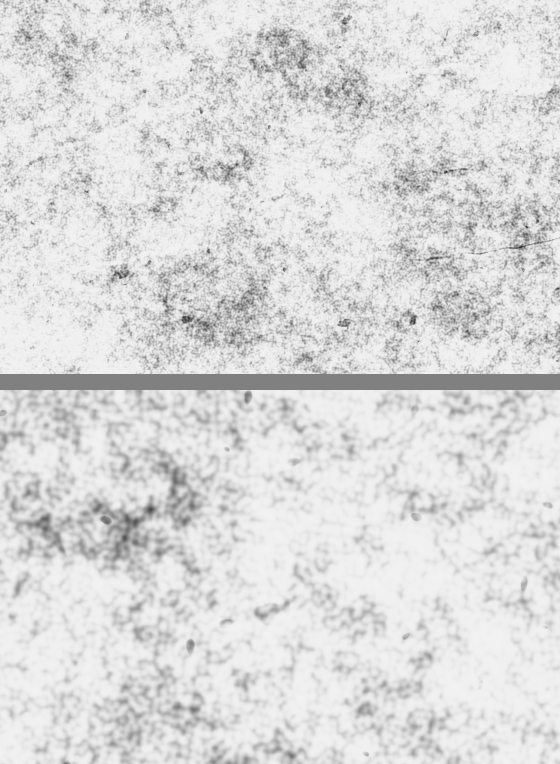
Top: the whole. Bottom: its middle third, enlarged.
Give the GLSL for this texture, as a Shadertoy shader.

```glsl
const float TAU = 6.2832;
const float PAPER = 0.945;      // cleanest grey
const float STAIN_STEP = 0.096; // darkening per unit of grime

// Dirt patches: centre, half width, strength
const int PATCHES = 11;
const vec4 patches[PATCHES] = vec4[](
    vec4(1.38, 0.42, 0.28, 1.3), vec4(1.36, 0.14, 0.35, 0.8),
    vec4(1.45, 0.70, 0.25, 0.7), vec4(0.91, 0.75, 0.11, 1.5),
    vec4(0.72, 0.82, 0.20, 0.9), vec4(0.54, 0.17, 0.22, 1.2),
    vec4(0.72, 0.10, 0.16, 1.0), vec4(0.46, 0.32, 0.22, 0.7),
    vec4(0.58, 0.54, 0.07, 1.3), vec4(0.03, 0.88, 0.08, 0.9),
    vec4(0.08, 0.12, 0.32, -0.9));

// Scratches: end points, then sag, half width, strength
const int SCRATCHES = 9;
const vec4 scratchEnds[SCRATCHES] = vec4[](
    vec4(0.03, 0.58, 0.48, 0.735), vec4(-0.08, 0.55, 0.50, 0.735),
    vec4(0.00, 0.63, 0.47, 0.75), vec4(0.14, 0.262, 0.48, 0.337),
    vec4(1.01, 0.78, 1.28, 0.828), vec4(1.04, 0.30, 1.58, 0.375),
    vec4(1.09, 0.535, 1.29, 0.546), vec4(0.02, 0.455, 0.54, 0.46),
    vec4(1.17, 0.86, 1.22, 0.99));
const vec3 scratchForms[SCRATCHES] = vec3[](
    vec3(0.03, 0.018, -1.4), vec3(0.035, 0.010, 1.1),
    vec3(0.0, 0.022, 0.7), vec3(0.0, 0.009, -1.6),
    vec3(-0.008, 0.008, -1.4), vec3(0.008, 0.004, 1.8),
    vec3(0.0, 0.004, 1.5), vec3(0.025, 0.035, 0.9),
    vec3(0.006, 0.004, 1.3));

vec2 hash2(vec2 p) {
    vec3 q = fract(vec3(p.xyx) * vec3(0.1031, 0.1030, 0.0973));
    q += dot(q, q.yzx + 33.33);
    return fract((q.xx + q.yz) * q.zy);
}

mat2 rotation(float angle) {
    float c = cos(angle), s = sin(angle);
    return mat2(c, s, -s, c);
}

float slope(vec2 cell, vec2 offset) {
    float angle = TAU * hash2(cell).x;
    return dot(vec2(cos(angle), sin(angle)), offset);
}

// Gradient noise scaled to roughly unit deviation
float noise(vec2 p) {
    vec2 i = floor(p), f = fract(p), e = vec2(1.0, 0.0);
    vec2 u = f * f * f * (f * (f * 6.0 - 15.0) + 10.0);
    float low = mix(slope(i, f), slope(i + e, f - e), u.x);
    float high = mix(slope(i + e.yx, f - e.yx), slope(i + 1.0, f - 1.0), u.x);
    return 4.5 * mix(low, high, u.y);
}

// Layers from broad clouds to fine grit, the finest strongest
float grain(vec2 p) {
    float sum = 0.0, weight = 0.28;
    vec2 q = p * 4.0;
    for (int i = 0; i < 6; i++) {
        sum += weight * noise(q + 50.0);
        q = rotation(0.65) * q * 2.08;
        weight *= 1.12;
    }
    return sum;
}

float patchDirt(vec2 p) {
    float sum = 0.0;
    for (int i = 0; i < PATCHES; i++) {
        vec2 q = (p - patches[i].xy) / (patches[i].z * vec2(1.0, 0.45));
        sum += patches[i].w * exp(-dot(q, q));
    }
    return sum;
}

// Soft, slightly wavering arc between two points
float scratch(vec2 p, vec2 a, vec2 b, float sag, float width) {
    float len = length(b - a);
    vec2 along = (b - a) / len, q = p - a;
    float t = dot(q, along) / len;
    float off = dot(q, vec2(-along.y, along.x)) + 4.0 * sag * t * (1.0 - t);
    float ends = smoothstep(0.0, 0.2, t) * (1.0 - smoothstep(0.8, 1.0, t));
    return ends * (1.0 - smoothstep(width * 0.2, width, abs(off)));
}

float scratches(vec2 p) {
    float sum = 0.0;
    float wear = clamp(0.8 + 0.35 * noise(p * 24.0), 0.0, 1.2);
    vec2 q = p + 0.0025 * vec2(noise(p * 17.0), noise(p * 19.0 + 8.0));
    for (int i = 0; i < SCRATCHES; i++) {
        vec3 form = scratchForms[i];
        sum += form.z * scratch(q, scratchEnds[i].xy, scratchEnds[i].zw, form.x, form.y);
    }
    return sum * wear;
}

// Scattered ragged dark flecks, at most one per cell
float flecks(vec2 p, float cells, float share, float radius) {
    vec2 id = floor(p * cells);
    vec2 pick = hash2(id + 71.0), centre = 0.25 + 0.5 * hash2(id + 13.0);
    vec2 q = rotation(TAU * pick.y) * (fract(p * cells) - centre) / cells;
    float d = length(q * vec2(1.0, 1.7)) / (radius * (0.5 + pick.y));
    d += 0.18 * noise(p * 80.0);
    return step(pick.x, share) * (1.0 - smoothstep(0.6, 1.2, d));
}

void mainImage(out vec4 fragColor, in vec2 fragCoord) {
    vec2 p = fragCoord / iResolution.y;
    vec2 warped = p + 0.018 * vec2(noise(p * 13.0), noise(p * 13.0 + 31.0));

    // Grime with darker clots where the dirt is thick
    float dirt = patchDirt(warped);
    float clots = smoothstep(0.7, 2.0, noise(warped * 30.0));
    float grime = grain(p) + dirt - 0.4 + 0.9 * clots * max(dirt, 0.1);

    // Pale chips, mostly on the right
    float chips = smoothstep(1.1, 1.5, noise(warped * 7.0 + 4.0));
    grime -= 1.3 * chips * smoothstep(0.8, 1.2, p.x);

    grime += scratches(p);
    grime += 2.3 * flecks(p, 5.0, 0.3, 0.012) + 1.7 * flecks(p, 19.0, 0.2, 0.005);

    float grey = PAPER - STAIN_STEP * log(1.0 + exp(1.7 * grime));
    fragColor = vec4(vec3(clamp(grey, 0.0, 1.0)), 1.0);
}
```
